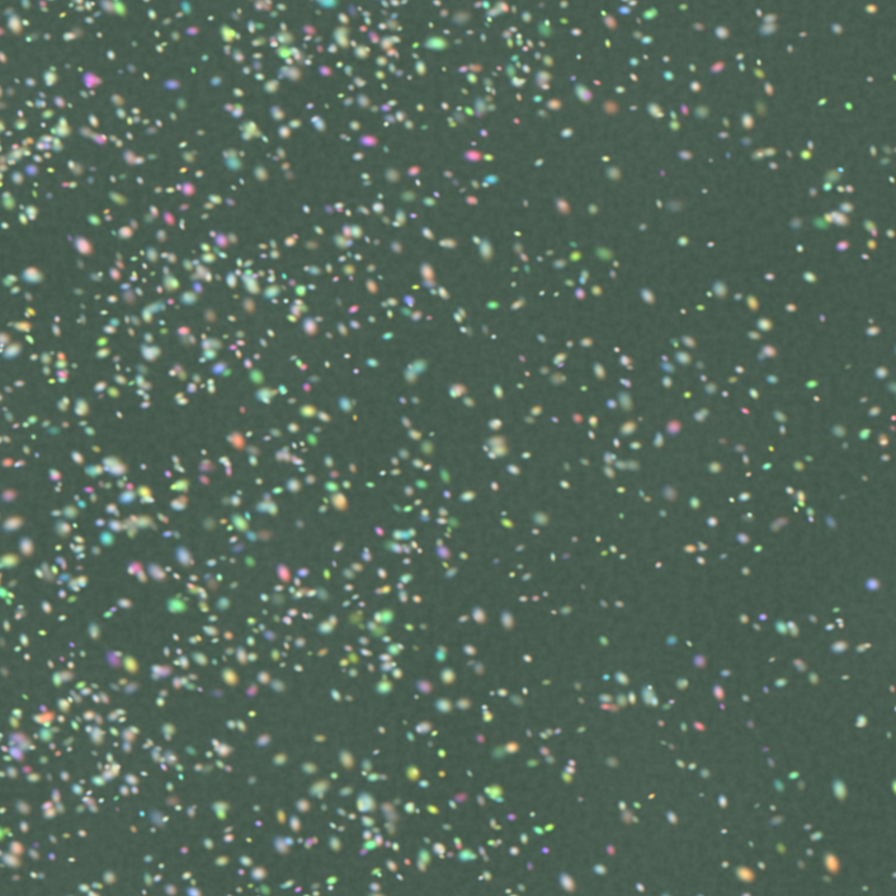
This texture is drawn by a three.js fragment shader. Its source:

```glsl
// Iridescent glitter scattered in drifts over a matte grey-green ground.
varying vec2 vUv;

vec4 hash4(vec2 p) {
  vec4 q = fract(p.xyxy * vec4(0.1031, 0.1030, 0.0973, 0.1099));
  q += dot(q, q.wzxy + 33.33);
  return fract((q.xxyz + q.yzzw) * q.zywx);
}

vec2 gradientAt(vec2 cell) {
  float angle = 6.2832 * hash4(cell + 71.0).x;
  return vec2(cos(angle), sin(angle));
}

float gradientNoise(vec2 p) {
  vec2 i = floor(p), f = fract(p);
  vec2 u = f * f * f * (f * (f * 6.0 - 15.0) + 10.0);
  vec2 e = vec2(1.0, 0.0);
  float low = mix(dot(gradientAt(i), f), dot(gradientAt(i + e), f - e), u.x);
  float high = mix(dot(gradientAt(i + e.yx), f - e.yx),
                   dot(gradientAt(i + 1.0), f - 1.0), u.x);
  return mix(low, high, u.y);
}

// Glitter is thick at the left and top, thin at the right, and clumped.
float glitterDensity(vec2 p) {
  float drift = mix(1.0, 0.3, smoothstep(0.0, 0.9, p.x));
  drift += 0.6 * smoothstep(0.82, 1.0, p.y) * (1.0 - smoothstep(0.2, 0.75, p.x));
  float clump = smoothstep(-0.35, 0.35, gradientNoise(p * 8.0 + 3.0));
  float strand = smoothstep(-0.4, 0.4, gradientNoise(p * vec2(20.0, 27.0)));
  return drift * mix(0.3, 1.4, clump) * mix(0.45, 1.55, strand);
}

vec3 flakeTint(float hue, float chance) {
  float saturation = 0.05 + 0.33 * chance * chance * chance;
  vec3 rainbow = cos(6.2832 * (hue + vec3(0.0, 0.33, 0.67)));
  return vec3(0.88, 0.93, 0.84) + saturation * (rainbow - 0.15);
}

// Soft oval glow, with red and blue shifted apart a little.
vec3 flakeGlow(vec2 offset, float angle, float stretch) {
  float c = cos(angle), s = sin(angle);
  vec2 q = mat2(c, -s, s, c) * offset / vec2(stretch, 0.9);
  vec2 fringe = vec2(0.14, 0.1);
  vec3 d = vec3(dot(q - fringe, q - fringe), dot(q, q), dot(q + fringe, q + fringe));
  return exp(-d * (0.75 + 0.25 * d));
}

// One scattering of flakes, at most one to a cell.
vec3 addFlakes(vec3 color, vec2 uv, float scale, float amount, float seed) {
  vec2 home = floor(uv * scale);
  for (int y = -1; y <= 1; y++) {
    for (int x = -1; x <= 1; x++) {
      vec2 cell = home + vec2(float(x), float(y));
      vec4 place = hash4(cell + seed);
      vec4 look = hash4(cell + seed + 137.0);
      if (place.z < amount * glitterDensity((cell + 0.5) / scale)) {
        vec2 offset = uv * scale - cell - place.xy;
        float size = mix(0.24, 0.35, look.x);
        float angle = -0.45 + 2.0 * (look.y - 0.5);
        vec3 glow = flakeGlow(offset / size, angle, mix(0.95, 1.4, place.w));
        float shine = mix(0.25, 1.0, pow(look.w, 0.8));
        color = mix(color, flakeTint(look.z, fract(place.w * 7.3)), glow * shine);
      }
    }
  }
  return color;
}

void main() {
  // Matte ground with faint mottling and grain
  vec3 color = vec3(0.288, 0.368, 0.318);
  color += 0.015 * gradientNoise(vUv * 5.0);
  color += 0.028 * gradientNoise(vUv * 95.0);
  color += 0.022 * gradientNoise(vUv * 190.0 + 40.0);

  // Fine dim flakes first, larger ones above
  color = addFlakes(color, vUv, 88.0, 0.21, 11.0);
  color = addFlakes(color, vUv, 64.0, 0.28, 229.0);
  color = addFlakes(color, vUv, 46.0, 0.30, 467.0);

  gl_FragColor = vec4(clamp(color, 0.0, 1.0), 1.0);
}
```
